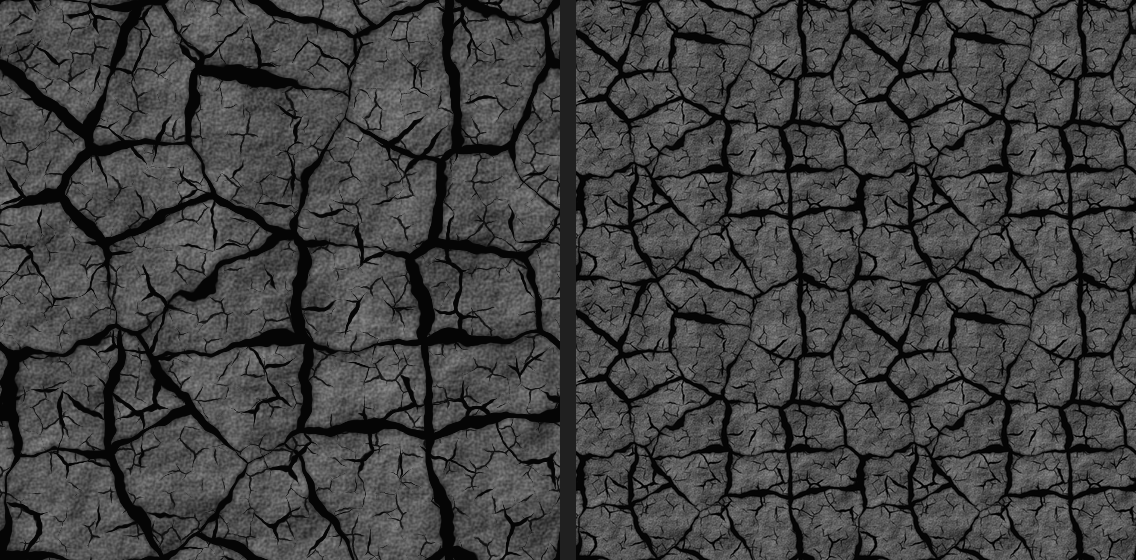
Left, the tile; right, the same tile 2 across and 2 down.
A WebGL 2 fragment shader for this texture:

```glsl
#version 300 es
precision highp float;

uniform vec2 u_resolution;
out vec4 fragColor;

// Cells per canvas side; whole numbers keep every layer periodic
const float PLATE_CELLS = 5.0;
const float BRANCH_CELLS = 11.0;
const float HAIR_CELLS = 25.0;
// Half widths in canvas units
const float PLATE_MIN_WIDTH = 0.0012;
const float PLATE_MAX_WIDTH = 0.0118;
const float BRANCH_WIDTH = 0.0052;
const float HAIR_WIDTH = 0.0029;
const float EDGE_SOFTNESS = 0.0012;
const float JITTER = 0.86;
const float WARP = 0.42;
// Soil surface
const float SOIL_TONE = 0.335;
const float CRACK_TONE = 0.018;
const float RELIEF_GAIN = 1.9;
const float RELIEF_STEP = 0.003;
const float MOTTLE_GAIN = 0.22;
const float GRAIN_GAIN = 0.13;
const float GRAIN_FREQ = 190.0;
const vec2 LIGHT_DIR = vec2(-0.6, 0.8);
const float TAU = 6.28318;

// Integer hash of a lattice cell, wrapped to the period
vec2 hash2(vec2 cell, float period) {
    uvec2 v = uvec2(mod(cell + 0.5, period)) + uint(period) * 17u;
    v = v * 1664525u + 1013904223u;
    for (int i = 0; i < 2; i++) {
        v.x += v.y * 1664525u;
        v.y += v.x * 1664525u;
        v ^= v >> 16u;
    }
    return vec2(v >> 8u) / 16777216.0;
}

float cornerRamp(vec2 cell, vec2 offset, float period) {
    float angle = TAU * hash2(cell, period).x;
    return dot(vec2(cos(angle), sin(angle)), offset);
}

// Periodic gradient noise, freq lattice cells per canvas side
float gradientNoise(vec2 p, float freq) {
    p *= freq;
    vec2 i = floor(p), f = p - i;
    vec2 u = f * f * f * (f * (f * 6.0 - 15.0) + 10.0);
    vec2 e = vec2(1.0, 0.0);
    float bottom = mix(cornerRamp(i, f, freq), cornerRamp(i + e, f - e, freq), u.x);
    float top = mix(cornerRamp(i + e.yx, f - e.yx, freq), cornerRamp(i + 1.0, f - 1.0, freq), u.x);
    return mix(bottom, top, u.y);
}

float fbm(vec2 p, float freq, int octaves) {
    float sum = 0.0, amplitude = 0.5;
    for (int i = 0; i < octaves; i++) {
        sum += amplitude * gradientNoise(p, freq);
        freq *= 2.0;
        amplitude *= 0.5;
    }
    return sum;
}

// Distance to the nearest Voronoi border, in canvas units
float borderDistance(vec2 p, float cells) {
    p *= cells;
    vec2 base = floor(p), nearestCell = base, nearest = vec2(9.0);
    for (int y = -1; y <= 1; y++)
    for (int x = -1; x <= 1; x++) {
        vec2 cell = base + vec2(x, y);
        vec2 r = cell + 0.5 + JITTER * (hash2(cell, cells) - 0.5) - p;
        if (dot(r, r) < dot(nearest, nearest)) { nearest = r; nearestCell = cell; }
    }
    float d = 9.0;
    for (int y = -2; y <= 2; y++)
    for (int x = -2; x <= 2; x++) {
        if (x == 0 && y == 0) continue;
        vec2 cell = nearestCell + vec2(x, y);
        vec2 r = cell + 0.5 + JITTER * (hash2(cell, cells) - 0.5) - p;
        d = min(d, dot(0.5 * (nearest + r), normalize(r - nearest)));
    }
    return d / cells;
}

// Borders made jagged by a warp scaled to the cell size
float crackDistance(vec2 p, float cells) {
    float freq = floor(cells * 1.4);
    vec2 warp = vec2(fbm(p + 0.37, freq, 4), fbm(p + 0.71, freq, 4));
    return borderDistance(p + warp * WARP / freq, cells);
}

float crackMask(float d, float halfWidth) {
    float soft = max(EDGE_SOFTNESS, 0.7 / u_resolution.x);
    return 1.0 - smoothstep(halfWidth - soft, halfWidth + soft, d);
}

float soilHeight(vec2 p) {
    return fbm(p, 11.0, 5);
}

void main() {
    vec2 p = gl_FragCoord.xy / u_resolution;

    // Soil: side-lit relief, broad mottling and fine grain
    float relief = soilHeight(p) - soilHeight(p + LIGHT_DIR * RELIEF_STEP);
    float tone = SOIL_TONE + RELIEF_GAIN * relief;
    tone += MOTTLE_GAIN * fbm(p + 0.23, 6.0, 5);
    tone += GRAIN_GAIN * gradientNoise(p, GRAIN_FREQ);

    // Crack widths swell and taper along their length
    float crumble = 0.0022 * gradientNoise(p, 70.0);
    float plateWidth = mix(PLATE_MIN_WIDTH, PLATE_MAX_WIDTH, smoothstep(-0.35, 0.35, gradientNoise(p + 0.11, 6.0)));
    float branchWidth = BRANCH_WIDTH * smoothstep(-0.2, 0.4, gradientNoise(p + 0.53, 13.0)) - EDGE_SOFTNESS;
    float hairWidth = HAIR_WIDTH * smoothstep(-0.2, 0.3, gradientNoise(p + 0.83, 21.0)) - EDGE_SOFTNESS;

    float plateGap = crackDistance(p, PLATE_CELLS) + crumble;
    float branchGap = crackDistance(p, BRANCH_CELLS) + 0.4 * crumble;
    float hairGap = crackDistance(p, HAIR_CELLS);

    // Worn shoulders beside the deep cracks, then the cracks themselves
    tone *= mix(0.72, 1.0, smoothstep(0.0, 0.009, plateGap - plateWidth));
    float crack = max(crackMask(plateGap, plateWidth), crackMask(branchGap, branchWidth));
    crack = max(crack, 0.85 * crackMask(hairGap, hairWidth));
    tone = mix(max(tone, 0.05), CRACK_TONE, crack);

    fragColor = vec4(vec3(tone), 1.0);
}
```
